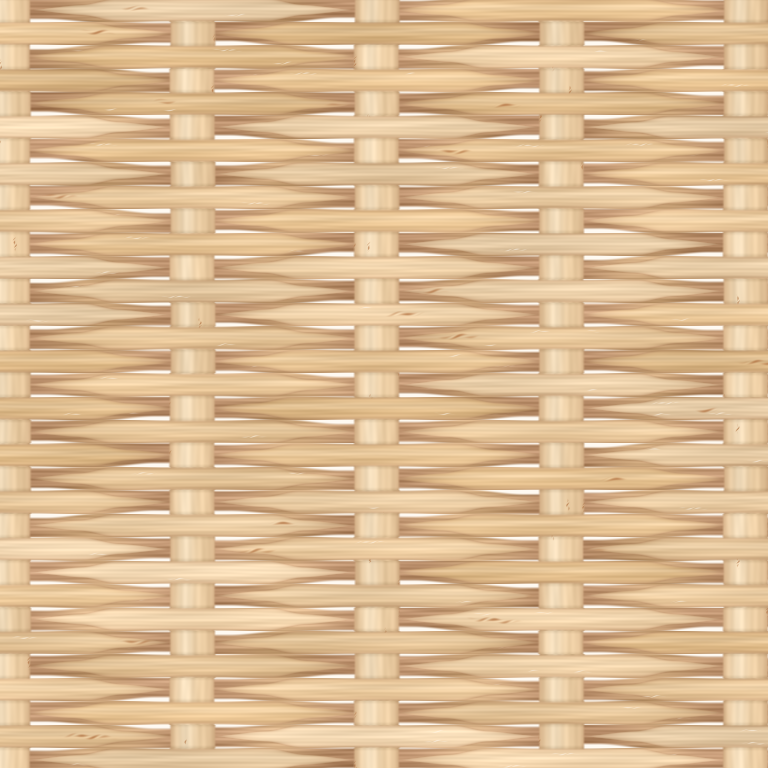
Give the GLSL for this texture, as a WebGL 1 fragment shader.

```glsl
precision highp float;
// Woven natural rattan: tapered horizontal canes alternating over upright stakes.
uniform vec2 u_resolution;

// Layout, in canvas units
const float STAKE_STEP = 0.2402;
const float STAKE_START = 0.0104;
const float STAKE_HALF = 0.0292;
const float ROW_STEP = 0.03051;
const float ROW_SHIFT = 0.073;
const float EDGE_SOFT = 0.0021;

// Cane profile, in row heights
const float CANE_HALF = 0.46;
const float GAP_SIZE = 0.135;
const float GAP_JITTER = 0.20;

// Wear and variation
const vec2 FLECK_CELLS = vec2(9.0, 2.0);
const float FLECK_CHANCE = 0.10;
const float GRAIN = 0.021;
const float TONE_JITTER = 0.07;

// Colours
const vec3 BACKDROP = vec3(1.0, 0.98, 0.95);
const vec3 CANE = vec3(0.905, 0.775, 0.595);
const vec3 CANE_PALE = vec3(0.945, 0.85, 0.715);
const vec3 CANE_GOLD = vec3(0.885, 0.735, 0.525);
const vec3 CANE_EDGE = vec3(0.74, 0.575, 0.42);
const vec3 SHADOW = vec3(0.82, 0.67, 0.50);
const vec3 SHADOW_DEEP = vec3(0.71, 0.54, 0.40);
const vec3 STAKE = vec3(0.92, 0.80, 0.635);
const vec3 STAKE_LIGHT = vec3(0.965, 0.89, 0.77);
const vec3 FLECK = vec3(0.70, 0.45, 0.26);

float hash(vec2 p) {
  vec3 q = fract(vec3(p.xyx) * vec3(0.1031, 0.1030, 0.0973));
  q += dot(q, q.yzx + 33.33);
  return fract((q.x + q.y) * q.z);
}

// Layered sines: fine fibres across, drifting slowly along the cane.
float fibres(float along, float across, float seed) {
  float phase = seed * 40.0;
  float drift = sin(along * 17.0 + phase) + 0.5 * sin(along * 41.0 - phase);
  return sin(across * 9.0 + drift + phase)
       + 0.7 * sin(across * 19.0 - 1.3 * drift + phase * 1.7)
       + 0.7 * sin(along * 29.0 + across * 5.0 + phase * 2.3);
}

// One thin broken scar, of random length and tilt, in a few random cells.
float flecks(vec2 p) {
  vec2 id = floor(p);
  float size = hash(id + 27.9);
  vec2 d = fract(p) - 0.4 - 0.2 * vec2(hash(id + 7.1), hash(id + 19.7));
  d.y += (hash(id + 41.3) - 0.5) * d.x * 0.5 + 0.04 * sin(d.x * 20.0 + size * 30.0);
  float broken = 0.5 + 0.5 * sin(d.x * (15.0 + 30.0 * size) + d.y * 25.0 + size * 50.0);
  float scar = 1.0 - smoothstep(0.1, 1.0, length(d / vec2(0.12 + 0.26 * size, 0.13)));
  return scar * broken * step(hash(id + 3.3), FLECK_CHANCE);
}

// Coverage of a band around zero, with a soft edge.
float band(float d, float halfWidth, float soft) {
  return 1.0 - smoothstep(halfWidth - soft, halfWidth + soft, abs(d));
}

void main() {
  vec2 uv = gl_FragCoord.xy / u_resolution;
  vec2 soft = max(0.75 / u_resolution, vec2(EDGE_SOFT)) / vec2(STAKE_HALF, ROW_STEP);

  // Row index, offset within it (positive is lower), and stake coordinate
  float rowPos = (1.0 - uv.y) / ROW_STEP + ROW_SHIFT;
  float row = floor(rowPos);
  float v = fract(rowPos) - 0.5;
  float s = (uv.x - STAKE_START) / STAKE_STEP;

  // Distance along the cane: 0 over its front stake, 1 behind the next
  float along = mod(s - row, 2.0) - 1.0;
  float u = abs(along);
  float seed = hash(vec2(floor(s - along + 0.5) + 11.0, row + 5.0));
  float seedGap = hash(vec2(floor(s) + 31.0, row + 17.0));
  float tone = TONE_JITTER * (fract(seed * 7.3) - 0.5)
             + 0.018 * sin(uv.x * 23.0 + seed * 60.0);

  // Receding part of the cane, leaving thin slivers of backdrop
  float recede = smoothstep(0.46, 0.80, u);
  float bodyHalf = CANE_HALF + 0.09 * smoothstep(0.15, 0.42, u) - GAP_SIZE * recede;
  float bodyV = v + (seedGap - 0.5) * GAP_JITTER * recede;
  float grain = GRAIN * fibres(uv.x, v * 2.0, seed);
  float depth = smoothstep(0.45, 0.9, u + 0.2 * (seedGap - 0.5));
  vec3 body = mix(SHADOW, SHADOW_DEEP, depth) + grain * 1.7 + tone;
  body += 0.13 * (0.28 - abs(bodyV)) - 0.06 * v;
  vec3 colour = mix(BACKDROP, body, band(bodyV, bodyHalf, soft.y));

  // Upright stake, rounded, with shade under the canes above and below
  float stakeId = floor(s + 0.5);
  float stakeSeed = hash(vec2(stakeId + 3.0, row + 8.0));
  float across = (s - stakeId) * STAKE_STEP / STAKE_HALF + 0.06 * (stakeSeed - 0.5);
  vec3 stake = mix(STAKE, STAKE_LIGHT, 0.75 * exp(-6.0 * (across + 0.3) * (across + 0.3)));
  stake += 0.017 * fibres(uv.y, across * 1.1, 0.3 + 0.02 * stakeSeed + 0.1 * stakeId);
  stake += 0.04 * (stakeSeed - 0.5);
  stake = mix(stake, CANE_EDGE, 0.6 * pow(abs(across), 5.0));
  stake -= 0.08 * smoothstep(0.34, 0.54, abs(v));
  stake = mix(stake, FLECK, 0.7 * flecks(vec2(rowPos * 0.9, across * 1.5 + stakeId * 7.0)));
  colour = mix(colour, stake, band(across, 1.0, soft.x));

  // Front face of the cane: broad over the stake, pinched shoulders, long tips
  float taper = u * (0.95 + 0.10 * seed);
  float faceHalf = CANE_HALF + 0.02 * smoothstep(0.1, 0.4, u)
                 - 0.24 * smoothstep(0.43, 0.63, taper)
                 - 0.24 * smoothstep(0.60, 0.97, taper);
  float curve = clamp(v / max(faceHalf, 0.02), -1.0, 1.0);
  vec3 face = mix(CANE, CANE_PALE, 0.75 * smoothstep(0.55, 1.0, seed));
  face = mix(face, CANE_GOLD, 0.75 * (1.0 - smoothstep(0.0, 0.5, seed)));
  face = mix(face, CANE_PALE, 0.4 * exp(-8.0 * (curve + 0.25) * (curve + 0.25)));
  float rim = 0.65 + 0.25 * smoothstep(0.3, 0.55, u);
  face = mix(face, CANE_EDGE, rim * pow(abs(curve), 5.0) + 0.12 * max(curve, 0.0));
  face += grain + tone;
  vec2 scarPos = vec2(uv.x * FLECK_CELLS.x + row * 0.37, rowPos);
  face = mix(face, FLECK, 0.75 * flecks(scarPos));
  face = mix(face, BACKDROP, 0.5 * flecks(scarPos * vec2(1.6, FLECK_CELLS.y) + 57.0));
  face = mix(face, body, 0.75 * smoothstep(0.55, 0.95, u));
  float visible = band(v, faceHalf, soft.y) * (1.0 - smoothstep(0.80, 0.9, u));
  colour = mix(colour, face, visible);

  gl_FragColor = vec4(clamp(colour, 0.0, 1.0), 1.0);
}
```
